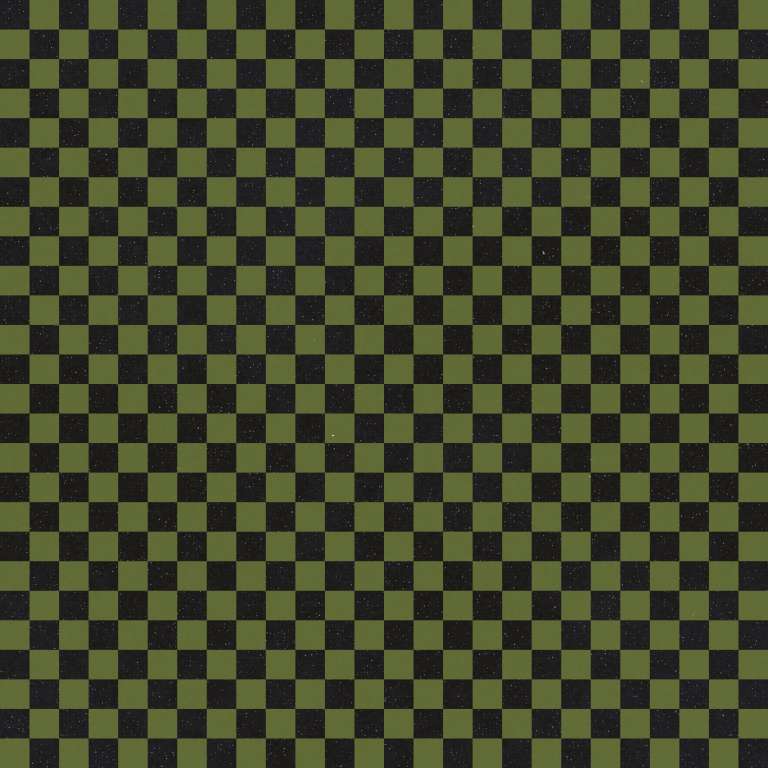
This pattern is drawn by a Shadertoy shader. Its source:

```glsl
#define CELLS 26.0
#define OLIVE vec3(0.380, 0.420, 0.210)
#define BLACK_WARM vec3(0.110, 0.104, 0.096)
#define BLACK_COOL vec3(0.122, 0.116, 0.124)
#define GRAIN_GRID 384.0
#define GRAIN_OLIVE 0.016
#define GRAIN_BLACK 0.030
#define SPECK_GRID 220.0
#define SPECK_DENSITY 0.65
#define SPECK_GAIN 0.42
#define CHIPS 18

// Integer hash: three random values in 0..1 for a lattice point
vec3 hash3(vec2 p, uint seed) {
    uvec3 v = uvec3(uint(p.x), uint(p.y), seed) * 1664525u + 1013904223u;
    v.x += v.y * v.z; v.y += v.z * v.x; v.z += v.x * v.y;
    v ^= v >> 16u;
    v.x += v.y * v.z; v.y += v.z * v.x; v.z += v.x * v.y;
    return vec3(v >> 8u) / 16777216.0;
}

// Value noise that wraps after a whole number of lattice steps
float wrapNoise(vec2 uv, float period, uint seed) {
    vec2 p = uv * period, i = floor(p), f = fract(p);
    f = f * f * (3.0 - 2.0 * f);
    vec2 a = mod(i, period), b = mod(i + 1.0, period);
    return mix(mix(hash3(a, seed).x, hash3(vec2(b.x, a.y), seed).x, f.x),
               mix(hash3(vec2(a.x, b.y), seed).x, hash3(b, seed).x, f.x), f.y);
}

// Alternating square wave, box filtered over one pixel
vec2 stripes(vec2 p, vec2 pixel) {
    vec2 edge = 0.5 - abs(mod(p + 0.5, 2.0) - 1.0);
    return clamp(2.0 * edge / pixel, -1.0, 1.0);
}

float coverage(float dist, float pixel) {
    return clamp(0.5 - dist / pixel, 0.0, 1.0);
}

// Fine dust: one jittered dot per lattice cell, mostly faint
vec3 dust(vec2 uv, float pixel) {
    vec2 p = uv * SPECK_GRID, id = floor(p);
    vec3 place = hash3(id, 11u), look = hash3(id, 12u);
    float dist = length(fract(p) - mix(vec2(0.2), vec2(0.8), place.xy)) / SPECK_GRID;
    float dot_ = coverage(dist - mix(0.0004, 0.0009, look.x), pixel);
    float glow = SPECK_GAIN * (0.12 + 0.88 * pow(look.y, 5.0));
    vec3 tint = mix(vec3(1.0, 0.86, 0.68), vec3(0.80, 0.92, 1.0), smoothstep(0.1, 0.5, look.z));
    return tint * glow * dot_ * step(place.z, SPECK_DENSITY);
}

// Distance to a short stroke from the origin, tapering to its tip
float strokeDistance(vec2 p, vec2 tip, float radius) {
    float h = clamp(dot(p, tip) / dot(tip, tip), 0.0, 1.0);
    return length(p - tip * h) - radius * (1.0 - 0.7 * h);
}

void mainImage(out vec4 fragColor, in vec2 fragCoord) {
    vec2 uv = fragCoord / iResolution.xy;
    float pixel = 1.0 / iResolution.y;

    // Checkerboard, olive in the lower left corner
    vec2 wave = stripes(uv * CELLS, CELLS / iResolution.xy);
    float olive = 0.5 + 0.5 * wave.x * wave.y;

    // Flat inks with fine grain and a slow warm-cool drift
    float grain = wrapNoise(uv, GRAIN_GRID, 1u) - 0.5;
    float drift = 0.65 * wrapNoise(uv, 5.0, 2u) + 0.35 * wrapNoise(uv, 52.0, 3u);
    vec3 black = mix(BLACK_WARM, BLACK_COOL, smoothstep(0.35, 0.75, drift));
    black += GRAIN_BLACK * grain + dust(uv, pixel);
    vec3 green = OLIVE + GRAIN_OLIVE * grain + 0.008 * (drift - 0.5);
    vec3 color = mix(black, green, olive);

    // Rare pale chips and thin scratches, wrapped around the edges
    for (int i = 0; i < CHIPS; i++) {
        vec3 place = hash3(vec2(i, 7), 21u), look = hash3(vec2(i, 9), 22u);
        vec2 p = fract(uv - place.xy + 0.5) - 0.5;
        float angle = 6.2832 * place.z;
        float size = mix(0.0012, 0.0050, look.x * look.x);
        vec2 tip = size * vec2(cos(angle), sin(angle));
        float dist = strokeDistance(p, tip, mix(0.0005, 0.0012, look.y));
        dist = min(dist, strokeDistance(p, 0.5 * vec2(-tip.y, tip.x), 0.0006));
        vec3 tint = mix(vec3(0.52, 0.50, 0.30), vec3(0.84, 0.85, 0.80), look.z);
        color = mix(color, tint, coverage(dist, pixel) * mix(0.35, 0.9, look.z));
    }

    fragColor = vec4(color, 1.0);
}
```
